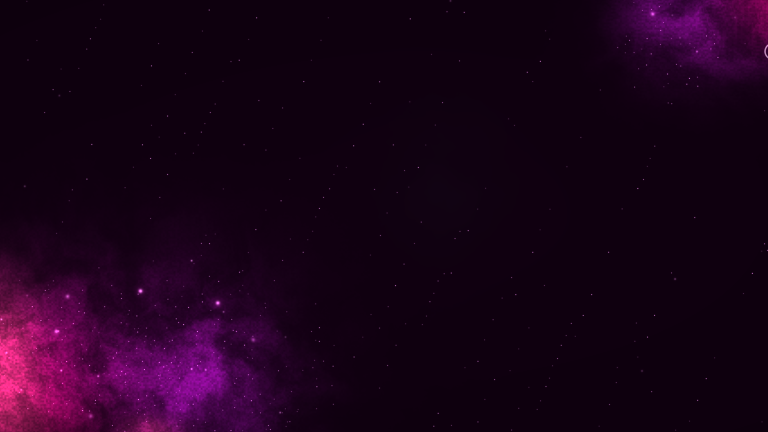
Reproduce this background procedurally as a Shadertoy shader.

```glsl
// Deep plum night sky with star-strewn magenta nebulae in two opposite corners.

const vec3 NIGHT = vec3(0.059, 0.0, 0.059);
const vec3 HAZE = vec3(0.008, 0.018, 0.018);
const vec3 VIOLET = vec3(0.50, 0.045, 0.56);
const vec3 PLUM = vec3(0.42, 0.03, 0.40);
const vec3 CRIMSON = vec3(0.50, 0.0, 0.22);
const vec3 HOT_PINK = vec3(0.80, 0.22, 0.40);
const vec3 STAR_TINT = vec3(1.0, 0.65, 1.0);
const vec3 HALO_TINT = vec3(0.75, 0.12, 0.70);

float hash(vec2 p) {
    return fract(sin(dot(p, vec2(127.1, 311.7))) * 43758.5453);
}

float noise(vec2 p) {
    vec2 cell = floor(p), f = fract(p);
    f = f * f * (3.0 - 2.0 * f);
    float low = mix(hash(cell), hash(cell + vec2(1, 0)), f.x);
    float high = mix(hash(cell + vec2(0, 1)), hash(cell + vec2(1, 1)), f.x);
    return mix(low, high, f.y);
}

float fbm(vec2 p) {
    float sum = 0.0, weight = 0.5;
    for (int i = 0; i < 6; i++) {
        sum += weight * noise(p);
        p = mat2(1.6, 1.2, -1.2, 1.6) * p + 7.3;
        weight *= 0.55;
    }
    return sum;
}

// Soft elliptical glow
float glow(vec2 p, vec2 center, vec2 radius) {
    vec2 d = (p - center) / radius;
    return exp(-dot(d, d));
}

// Where stars gather: one bounded region per nebula
float starRegion(vec2 p) {
    float lower = glow(p, vec2(0.38, 0.19), vec2(0.38, 0.20));
    float upper = glow(p, vec2(1.60, 0.91), vec2(0.15, 0.11));
    return max(lower + upper - 0.13, 0.0);
}

// One jittered star per occupied cell; x is the core, y the halo
vec2 starLayer(vec2 p, float cells, float chance, float radius) {
    vec2 cell = floor(p * cells);
    vec2 jitter = vec2(hash(cell + 3.1), hash(cell + 8.7));
    vec2 center = (cell + 0.25 + 0.5 * jitter) / cells;
    float present = step(hash(cell + 21.4), chance * starRegion(center));
    float power = mix(0.3, 1.0, pow(hash(cell + 5.9), 2.0));
    float d = length(p - center) / radius;
    float inside = 1.0 - smoothstep(0.15, 0.25, length(p - center) * cells);
    return present * power * vec2(exp(-d * d), exp(-d * 0.75) * inside);
}

// Clouds of both corners, modulated by turbulent density
vec3 nebula(vec2 p) {
    vec2 warp = vec2(fbm(p * 6.0), fbm(p * 6.0 + 19.0)) - 0.55;
    vec2 q = p + 0.07 * warp;
    float density = mix(0.4, 1.3, smoothstep(0.25, 0.85, fbm(p * 13.0 + 2.0 * warp)));
    float grain = 0.8 + 0.4 * noise(p * 240.0);

    float violet = 0.58 * glow(q, vec2(0.46, 0.09), vec2(0.18, 0.19))
                 + 0.60 * glow(q, vec2(1.62, 0.98), vec2(0.15, 0.13));
    float plum = 0.42 * glow(q, vec2(0.17, 0.20), vec2(0.37, 0.21))
               + 0.16 * glow(q, vec2(1.70, 0.93), vec2(0.17, 0.14));
    float crimson = 0.62 * glow(q, vec2(0.06, 0.09), vec2(0.19, 0.18))
                  + 0.80 * glow(q, vec2(1.77, 0.98), vec2(0.09, 0.07));
    float pink = 1.0 * glow(q, vec2(-0.01, 0.13), vec2(0.085, 0.16))
               + 0.40 * glow(q, vec2(0.35, 0.0), vec2(0.06, 0.03));

    vec3 cloud = VIOLET * violet + PLUM * plum + CRIMSON * crimson;
    return (cloud * density + HOT_PINK * pink * mix(0.45, 1.1, density)) * grain;
}

void mainImage(out vec4 fragColor, in vec2 fragCoord) {
    vec2 p = fragCoord / iResolution.y;
    float pixel = 1.0 / iResolution.y;

    // Night backdrop with a faint central haze
    vec3 color = NIGHT * mix(0.85, 1.05, glow(p, vec2(0.95, 0.5), vec2(1.1, 0.5)));
    color += HAZE * glow(p, vec2(1.02, 0.59), vec2(0.14, 0.16)) * fbm(p * 6.0);
    color += nebula(p);

    // Few bright stars first, then finer and denser dust
    float cells = 11.0, chance = 0.36, radius = 0.0042;
    for (int i = 0; i < 4; i++) {
        vec2 star = starLayer(p + float(i) * 0.013, cells, chance, max(radius, 0.6 * pixel));
        color += STAR_TINT * star.x * (i == 0 ? 0.85 : 0.6);
        color += HALO_TINT * star.y * (i == 0 ? 0.5 : 0.06);
        cells *= 2.1;
        chance *= 0.75;
        radius *= 0.55;
    }

    // Thin crescent at the right border
    float ring = abs(length(p - vec2(1.789, 0.881)) - 0.018);
    color += 0.55 * (1.0 - smoothstep(0.0, pixel + 0.001, ring));

    fragColor = vec4(min(color, 1.0), 1.0);
}
```
